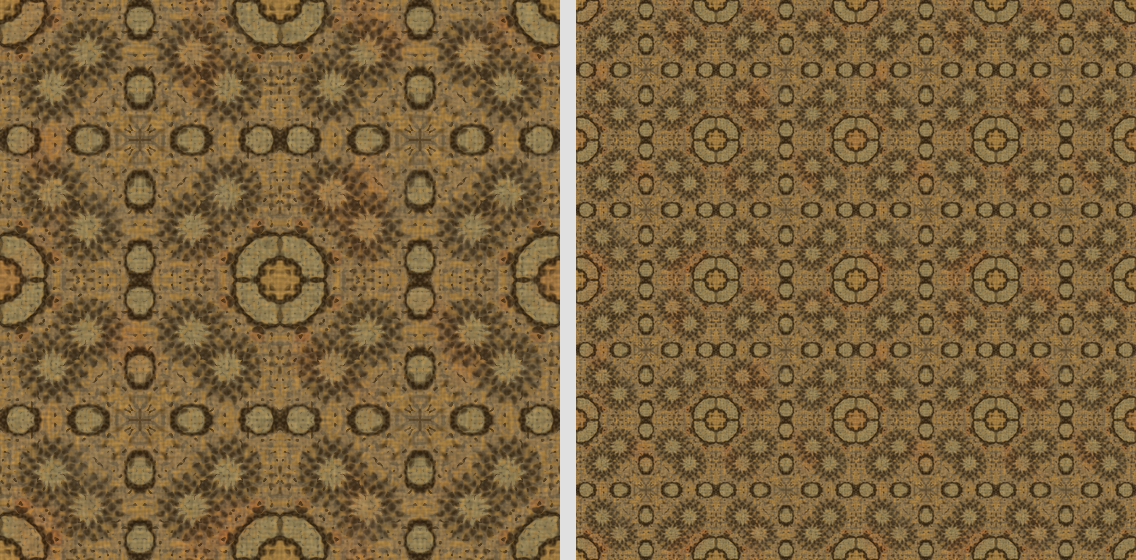
Left, the tile; right, the same tile 2 across and 2 down.
Write a Shadertoy shader that draws this pattern.

```glsl
// Kaleidoscopic woven carpet: lobed rosettes, ray stars and ringed ovals in umber on tan.
// Each square repeat is folded into one triangle, where distance shapes are bent by
// gradient noise; unfolded wrapping noise then adds the threads and the stains.
#define REPEATS 2.0
#define WARP 0.013
#define SOFT 0.006
#define RING_WIDTH 0.010
#define THREADS 190.0
#define WEAR 0.35
#define TAN vec3(0.56, 0.455, 0.295)
#define PALE vec3(0.57, 0.505, 0.335)
#define OCHRE vec3(0.64, 0.485, 0.235)
#define UMBER vec3(0.19, 0.135, 0.065)
#define SLATE vec3(0.38, 0.34, 0.26)
#define RUST vec3(0.57, 0.36, 0.19)

const float TAU = 6.2831853;

vec2 gradientAt(vec2 cell, vec2 period) {
    vec3 h = fract(mod(cell, period).xyx * vec3(0.1031, 0.1030, 0.0973));
    h += dot(h, h.yzx + 33.33);
    float a = TAU * fract((h.x + h.y) * h.z);
    return vec2(cos(a), sin(a));
}

// Gradient noise that wraps after a whole number of cells
float noise(vec2 p, vec2 period) {
    vec2 i = floor(p), f = p - i, e = vec2(1, 0);
    vec2 u = f * f * f * (f * (f * 6.0 - 15.0) + 10.0);
    float a = dot(gradientAt(i, period), f);
    float b = dot(gradientAt(i + e.xy, period), f - e.xy);
    float c = dot(gradientAt(i + e.yx, period), f - e.yx);
    float d = dot(gradientAt(i + e.xx, period), f - e.xx);
    return mix(mix(a, b, u.x), mix(c, d, u.x), u.y);
}

float foldNoise(vec2 p) { return noise(p, vec2(256)); }

float fill(float d) { return 1.0 - smoothstep(-SOFT, SOFT, d); }

// Ring of n elongated leaves; shift turns it by a fraction of one leaf
float leafRing(vec2 v, float n, float radius, vec2 size, float shift) {
    float k = TAU / n, r = length(v);
    float a = mod(atan(v.y, v.x + 1e-5) + shift * k, k) - 0.5 * k;
    vec2 local = vec2(r - radius, a * r) / size;
    return fill((length(local) - 1.0) * size.y);
}

// x: dark outline, y: pale inside
vec2 oval(vec2 v) {
    vec2 o = v / vec2(0.062, 0.051);
    float d = (length(o) - 1.0) * 0.05;
    float ends = smoothstep(0.4, 1.0, abs(o.x));
    return vec2(fill(abs(d) - RING_WIDTH * (0.6 + 0.7 * ends)), fill(d));
}

void mainImage(out vec4 fragColor, in vec2 fragCoord) {
    vec2 uv = fragCoord / iResolution.xy;

    // Mirror fold: rosette at 0, cross at (0.5, 0.5)
    vec2 q = abs(fract(uv * REPEATS + 0.5) - 0.5);
    vec2 s = vec2(min(q.x, q.y), max(q.x, q.y));
    vec2 t = s + WARP * vec2(foldNoise(s * 34.0), foldNoise(s * 34.0 + 71.0));
    float fine = foldNoise(q * 85.0 + 19.0);
    float chips = foldNoise(s * 42.0 + 40.0) + 0.4 * fine;
    float broad = foldNoise(s * 15.0 + 90.0);

    // Mottled ground
    vec3 col = mix(TAN, OCHRE, 0.8 * smoothstep(0.08, 0.3, chips + 0.4 * broad));
    col = mix(col, SLATE, 0.55 * smoothstep(0.12, 0.38, -chips));
    float dark = 0.75 * smoothstep(0.26, 0.42, foldNoise(s * 48.0 + 130.0));
    float pale = 0.0;

    // Ray star in its wreath of leaves
    vec2 v = t - vec2(0.1875, 0.3125);
    float r = length(v), a = atan(v.y, v.x);
    float wreath = smoothstep(0.045, 0.065, r) * (1.0 - smoothstep(0.095, 0.14, r));
    col = mix(col, mix(SLATE, UMBER, 0.3), 0.5 * wreath);
    col = mix(col, OCHRE, 0.7 * leafRing(v, 12.0, 0.092, vec2(0.012, 0.007), 0.0));
    dark = max(dark, 0.85 * leafRing(v, 12.0, 0.066, vec2(0.016, 0.008), 0.0));
    dark = max(dark, 0.8 * leafRing(v, 12.0, 0.086, vec2(0.013, 0.010), 0.5));
    dark = max(dark, 0.75 * leafRing(v, 16.0, 0.115, vec2(0.014, 0.009), 0.0));
    float star = fill(r - 0.047 - 0.014 * cos(12.0 * a));
    dark *= 1.0 - star;
    pale = star;

    // Ovals: around the cross, and paired on the cell edges
    vec2 ring = max(oval(t - vec2(0.318, 0.5)), oval(t - vec2(0.073, 0.5)));
    dark = max(dark * (1.0 - ring.y), ring.x);
    pale = max(pale, ring.y);

    // Cross and the marks around it
    v = 0.5 - t;
    vec2 arm = abs(0.5 - s);
    dark = max(dark, 0.8 * fill(max(arm.x - 0.04, arm.y - 0.004)));
    dark = max(dark, 0.6 * leafRing(v, 8.0, 0.085, vec2(0.015, 0.006), 0.0));
    dark = max(dark, 0.7 * leafRing(v, 16.0, 0.155, vec2(0.016, 0.008), 0.0));

    // Small cluster between rosette and paired ovals
    v = t - vec2(0.0, 0.285);
    dark = max(dark, 0.75 * leafRing(v, 6.0, 0.036, vec2(0.013, 0.010), 0.0));

    // Rosette: lobed outline, inner ring, spokes and heart
    r = length(t);
    a = atan(t.y, t.x);
    float outer = r - 0.147 - 0.033 * sqrt(abs(sin(2.0 * a)) + 0.01);
    float inner = r - 0.075 - 0.005 * cos(8.0 * a);
    float body = fill(outer);
    float spoke = fill(max(abs(t.x) - 0.011, abs(r - 0.12) - 0.045));
    col = mix(col, RUST, 0.5 * leafRing(t, 8.0, 0.215, vec2(0.022, 0.03), 0.0));
    dark = max(dark, 0.85 * leafRing(t, 8.0, 0.197, vec2(0.013, 0.024), 0.0));
    dark *= 1.0 - 0.85 * body;
    pale = max(pale, body * (1.0 - fill(inner)));
    col = mix(col, OCHRE, 0.75 * fill(inner));
    dark = max(dark, 0.7 * leafRing(t, 4.0, 0.043, vec2(0.011, 0.014), 0.0));
    dark = max(dark, max(fill(abs(outer) - RING_WIDTH), fill(abs(inner) - RING_WIDTH)));
    dark = max(dark, spoke * (q.y < q.x ? 0.9 : 0.65));

    // Pigment, flecked so no patch is flat
    vec3 light = mix(PALE, OCHRE, 0.45 * smoothstep(0.0, 0.35, chips));
    light = mix(light, SLATE, 0.6 * smoothstep(0.2, 0.42, -fine));
    col = mix(col, light, 0.85 * pale);
    col = mix(col, UMBER, dark * clamp(0.85 + 0.7 * fine, 0.0, 1.0));

    // Unmirrored stains, faded patches and threads
    col = mix(col, col * vec3(1.14, 0.90, 0.78), WEAR * smoothstep(0.1, 0.45, noise(uv * 7.0, vec2(7))));
    col = mix(col, SLATE * 1.3, 0.5 * WEAR * smoothstep(0.2, 0.5, noise(uv * 9.0 + 3.0, vec2(9))));
    vec2 warpRate = vec2(THREADS, 24.0);
    float weave = noise(uv * warpRate, warpRate) + noise(uv * warpRate.yx, warpRate.yx);
    col *= 1.0 + 0.16 * weave + 0.12 * fine;
    fragColor = vec4(clamp(col, 0.0, 1.0), 1.0);
}
```
